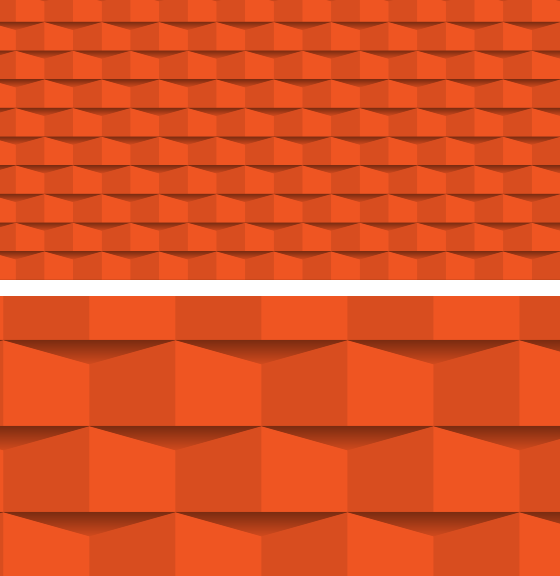
Top, the full canvas; bottom, a detail of the centre.
This pattern is drawn by a WebGL 1 fragment shader. Its source:

```glsl
precision highp float;

uniform vec2 u_resolution;

// Positive on lit faces, negative on shaded ones, zero on the folds
float faceSide(float t) {
  return 0.5 - abs(mod(t + 0.5, 2.0) - 1.0);
}

void main() {
  // Square cells, counted downwards from the first full course
  float cellsPerHeight = 9.765;
  vec2 p = gl_FragCoord.xy / u_resolution.y;
  vec2 grid = vec2(p.x - 0.0562, 0.9212 - p.y) * cellsPerHeight;
  float pixel = cellsPerHeight / u_resolution.y;

  // Each course shifts by one face, half of a folded tile
  float course = floor(grid.y);
  float depth = fract(grid.y);
  float t = mod(grid.x + course + 1.0, 2.0);

  // Lit and shaded faces of the folded tile
  float lit = smoothstep(-0.5 * pixel, 0.5 * pixel, faceSide(t));
  vec3 color = mix(vec3(0.846, 0.303, 0.121), vec3(0.938, 0.333, 0.135), lit);

  // Triangular recess under the course above, darkest at its top
  float recess = 0.28 * (1.0 - abs(t - 1.0));
  float inRecess = smoothstep(-0.6 * pixel, 0.6 * pixel, recess - depth);
  vec3 shadow = mix(vec3(0.48, 0.17, 0.065), vec3(0.82, 0.29, 0.115),
                    clamp(depth / 0.28, 0.0, 1.0));
  color = mix(color, shadow, inRecess);

  // Soft lower lip of the course
  float lip = smoothstep(1.0 - pixel, 1.0, depth);
  color = mix(color, vec3(0.52, 0.185, 0.07), 0.6 * lip);

  gl_FragColor = vec4(color, 1.0);
}
```
